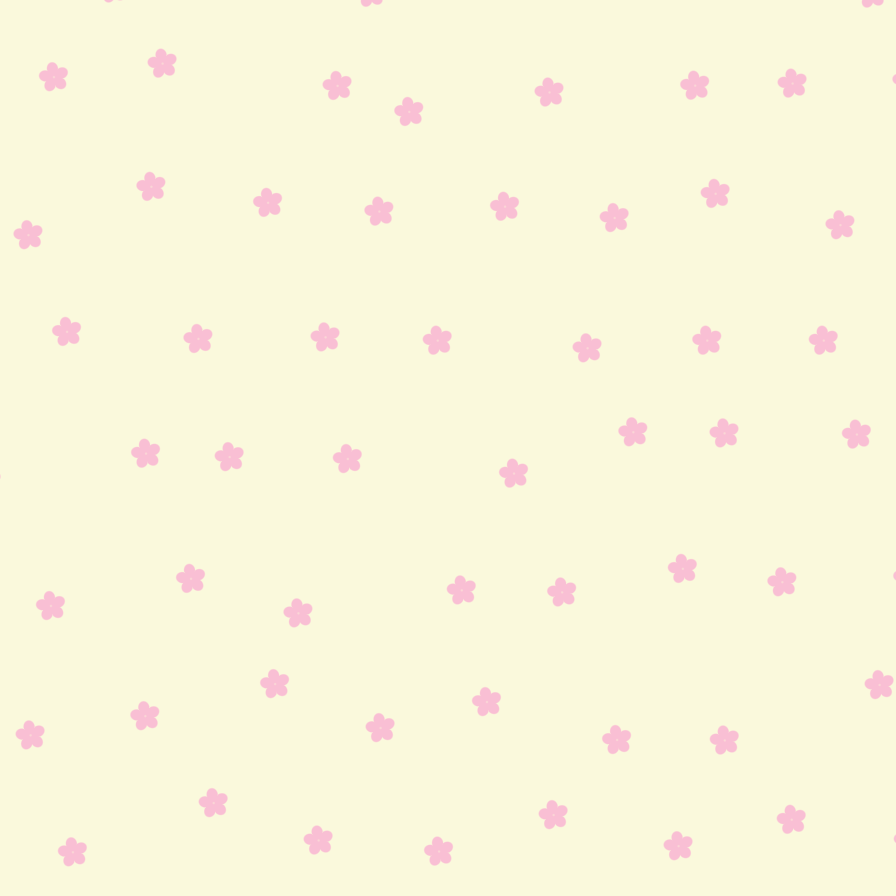
Give the GLSL for this pattern, as a three.js fragment shader.

```glsl
// Small pink five-petal flowers scattered sparsely over a flat cream ground.
// A staggered grid gives one jittered flower per cell; each flower is a
// folded ellipse petal joined to a round core with a tiny pale eye.
varying vec2 vUv;

const float PI = 3.14159265;
const vec3 CREAM = vec3(0.982, 0.976, 0.862);
const vec3 PINK = vec3(0.978, 0.750, 0.830);
const vec3 EYE = vec3(0.980, 0.840, 0.840);

const float CELLS = 7.2;        // flowers per canvas side
const float JITTER = 0.50;      // spread of a flower inside its cell
const float TILT = 0.49;        // shared rotation of all flowers
const float PETALS = 5.0;
const float PETAL_REACH = 0.0096;
const vec2 PETAL_SIZE = vec2(0.0072, 0.0062);
const float CORE_RADIUS = 0.0066;
const float EYE_RADIUS = 0.0012;
const float EDGE = 0.0009;      // half width of the smoothed edge

vec2 hash2(vec2 p) {
  vec2 q = vec2(dot(p, vec2(127.1, 311.7)), dot(p, vec2(269.5, 183.3)));
  return fract(sin(q) * 43758.5453);
}

// Coverage of a shape from its signed distance.
float fill(float dist, float edge) {
  return 1.0 - smoothstep(-edge, edge, dist);
}

// Approximate signed distance to an ellipse with half axes size.
float ellipse(vec2 p, vec2 size) {
  return (length(p / size) - 1.0) * min(size.x, size.y);
}

// Folds the plane so that every petal lies along the positive x axis.
vec2 foldPetals(vec2 p, float count, float tilt) {
  float sector = 2.0 * PI / count;
  float angle = mod(atan(p.y, p.x) - tilt + 0.5 * sector, sector) - 0.5 * sector;
  return length(p) * vec2(cos(angle), sin(angle));
}

float flower(vec2 p, float tilt) {
  vec2 q = foldPetals(p, PETALS, tilt);
  float petal = ellipse(q - vec2(PETAL_REACH, 0.0), PETAL_SIZE);
  return min(petal, length(p) - CORE_RADIUS);
}

// Offset from the nearest flower centre to uv, in canvas units.
vec2 nearestFlower(vec2 uv, float cells, float jitter) {
  vec2 grid = uv * cells;
  vec2 nearest = vec2(10.0);
  for (int j = -1; j <= 1; j++) {
    float row = floor(grid.y) + float(j);
    float stagger = 0.5 * mod(row, 2.0);
    for (int i = -1; i <= 1; i++) {
      vec2 cell = vec2(floor(grid.x - stagger) + float(i), row);
      vec2 centre = cell + 0.5 + jitter * (hash2(cell + 17.0) - 0.5);
      centre.x += stagger;
      vec2 offset = grid - centre;
      if (dot(offset, offset) < dot(nearest, nearest)) nearest = offset;
    }
  }
  return nearest / cells;
}

void main() {
  vec2 p = nearestFlower(vUv, CELLS, JITTER);
  vec3 color = mix(CREAM, PINK, fill(flower(p, TILT), EDGE));
  color = mix(color, EYE, fill(length(p) - EYE_RADIUS, EDGE));
  gl_FragColor = vec4(color, 1.0);
}
```
